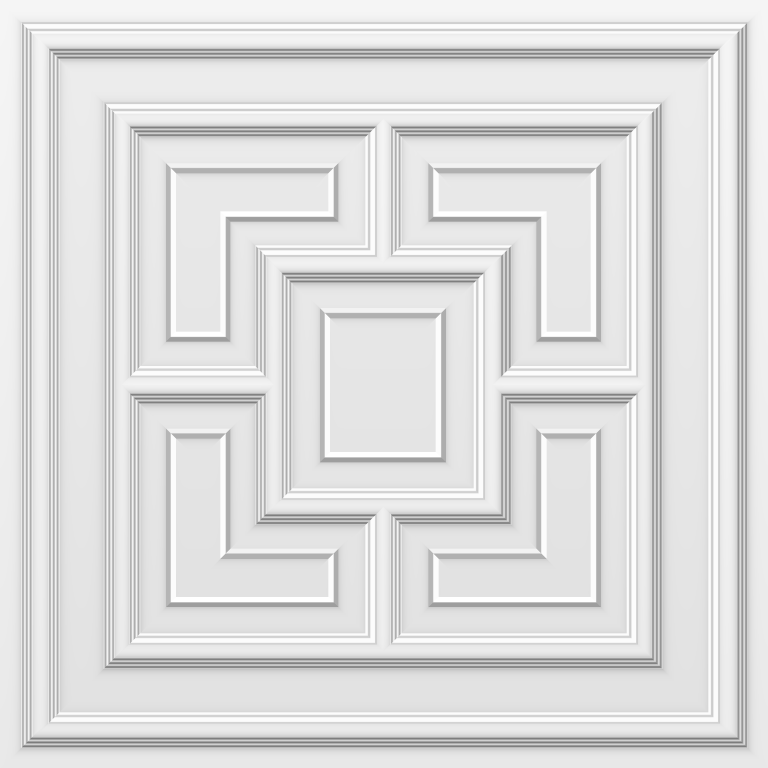
Write a WebGL 2 fragment shader that draws this texture.

```glsl
#version 300 es
precision highp float;

uniform vec2 u_resolution;
out vec4 fragColor;

const float MOULDING_WIDTH = 0.0150;
const float BAR_WIDTH = 0.0132;
const float WHITE = 0.99;
const int SAMPLES = 3;

// Tones for the left, right, bottom and top sides
const vec4 RAISED = vec4(0.66, 0.56, 0.47, 0.80);
const vec4 SUNK = vec4(0.66, 0.80, 0.82, 0.48);
const vec4 BAR_OUTER = vec4(0.71, 0.68, 0.62, 0.95);
const vec4 BAR_INNER = vec4(0.99, 0.99, 1.0, 0.69);

// Mitred box: signed distance in x, outward normal in yz
vec3 boxEdge(vec2 p, vec2 center, vec2 halfSize) {
    vec2 offset = p - center;
    vec2 q = abs(offset) - halfSize;
    vec2 side = mix(vec2(-1.0), vec2(1.0), step(0.0, offset));
    return q.x > q.y ? vec3(q.x, side.x, 0.0) : vec3(q.y, 0.0, side.y);
}

vec3 carve(vec3 solid, vec3 hole) {
    return solid.x > -hole.x ? solid : -hole;
}

float sideTone(vec2 normal, vec4 tones) {
    if (abs(normal.x) > 0.5) return normal.x < 0.0 ? tones.x : tones.y;
    return normal.y < 0.0 ? tones.z : tones.w;
}

float contactShadow(float distanceAway, float tone, float width) {
    return 1.0 - 0.3 * (1.0 - tone) * exp(-3.5 * distanceAway / width);
}

float groove(float t, float center, float halfWidth) {
    return 1.0 - smoothstep(0.4 * halfWidth, halfWidth, abs(t - center));
}

// Shaded sides show three broad ribs, lit sides only two thin grooves
float moulding(float outside, float floorTone, vec3 edge, float tone) {
    float t = -edge.x / MOULDING_WIDTH;
    if (t < 0.0) return outside * contactShadow(edge.x, tone, MOULDING_WIDTH);
    if (t > 1.0) return floorTone * contactShadow(-edge.x - MOULDING_WIDTH, tone, MOULDING_WIDTH);
    float lit = smoothstep(0.68, 0.78, tone);
    float crest = mix(WHITE, 0.80, smoothstep(0.72, 0.47, tone) * 0.8);
    float ribs = 0.5 - 0.5 * cos(t * 18.85);
    float grooves = max(groove(t, 0.08, 0.12), groove(t, 0.68, 0.15));
    return mix(crest, tone, mix(ribs, grooves, lit));
}

// Narrow ridge with one outer and one inner bevel
float ridge(float under, vec3 edge) {
    float t = -edge.x / BAR_WIDTH;
    float outer = sideTone(edge.yz, BAR_OUTER);
    float inner = sideTone(edge.yz, BAR_INNER);
    if (t < 0.0) return under * contactShadow(edge.x, outer, BAR_WIDTH);
    if (t > 1.0) return (under - 0.008) * contactShadow(-edge.x - BAR_WIDTH, inner, BAR_WIDTH);
    return mix(outer, inner, smoothstep(0.42, 0.52, t));
}

float ceilingTone(vec2 uv) {
    float field = mix(0.882, 0.932, uv.y);
    float platform = mix(0.94, 0.975, uv.y);
    vec2 p = uv - vec2(0.4993, 0.4985);

    // Outer frame and raised middle square
    vec3 outerEdge = boxEdge(p, vec2(0.0014, 0.0), vec2(0.4733, 0.4727));
    vec3 borderEdge = boxEdge(p, vec2(0.0007, -0.001), vec2(0.4375, 0.440));
    vec3 squareEdge = boxEdge(p, vec2(-0.0005, -0.0005), vec2(0.364, 0.369));
    float tone = moulding(field + 0.03, platform, outerEdge, sideTone(outerEdge.yz, RAISED));
    tone = moulding(tone, field, borderEdge, sideTone(borderEdge.yz, SUNK));
    tone = moulding(tone, platform, squareEdge, sideTone(squareEdge.yz, RAISED));

    // Four sunken corner panels, mirrored about the center
    vec2 mirrorSign = mix(vec2(-1.0), vec2(1.0), step(0.0, p));
    vec2 folded = abs(p);
    vec3 panelBox = boxEdge(folded, vec2(0.170, 0.174), vec2(0.1615, 0.164));
    vec3 panelNotch = boxEdge(folded, vec2(0.0), vec2(0.152, 0.167));
    vec3 panelEdge = carve(panelBox, panelNotch);
    float panelTone = panelBox.x > -panelNotch.x
        ? sideTone(panelBox.yz * mirrorSign, SUNK)
        : sideTone(panelNotch.yz * mirrorSign, RAISED);
    tone = moulding(tone, field, panelEdge, panelTone);

    // L-shaped ridges inside the panels
    vec3 barBox = boxEdge(folded, vec2(0.1709, 0.1728), vec2(0.1123, 0.1162));
    vec3 barNotch = boxEdge(folded, vec2(0.0), vec2(0.1992, 0.213));
    vec3 barEdge = carve(barBox, barNotch);
    barEdge.yz *= mirrorSign;
    if (panelEdge.x < -MOULDING_WIDTH) tone = ridge(tone, barEdge);

    // Central recess and its rectangular ridge
    vec3 recessEdge = boxEdge(p, vec2(-0.0007, -0.001), vec2(0.133, 0.1485));
    vec3 frameEdge = boxEdge(p, vec2(-0.0007, 0.0), vec2(0.082, 0.1003));
    tone = moulding(tone, field, recessEdge, sideTone(recessEdge.yz, SUNK));
    if (recessEdge.x < -MOULDING_WIDTH) tone = ridge(tone, frameEdge);
    return tone;
}

void main() {
    // Average a small grid of samples for smooth edges
    float total = 0.0;
    for (int y = 0; y < SAMPLES; y++) {
        for (int x = 0; x < SAMPLES; x++) {
            vec2 jitter = (vec2(x, y) + 0.5) / float(SAMPLES) - 0.5;
            total += ceilingTone((gl_FragCoord.xy + jitter) / u_resolution);
        }
    }
    fragColor = vec4(vec3(total / float(SAMPLES * SAMPLES)), 1.0);
}
```
